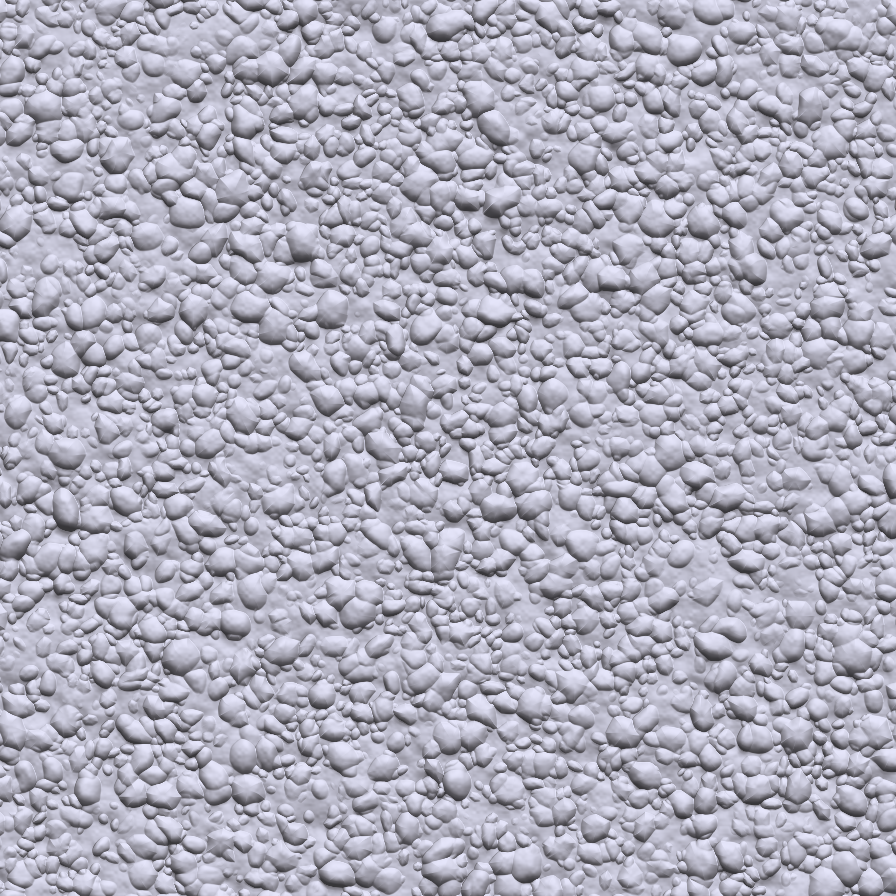
A Shadertoy shader for this texture:

```glsl
// Painted roughcast wall: angular pebbles of three sizes half sunk in a lumpy
// coat. The pebbles form a height field, lit from above through its slope,
// with short cast shadows that darken the crevices.

const vec3  LIGHT_DIR     = vec3(0.16, 0.70, 0.70);
const vec3  DARK_TINT     = vec3(1.00, 0.98, 1.05);
const vec3  PALE_TINT     = vec3(1.00, 1.00, 1.09);
const float SHADE_TONE    = 0.37;   // tone of faces turned from the light
const float LIGHT_GAIN    = 0.53;   // added tone of faces turned to it
const float SHADOW_DEPTH  = 0.42;
const float COARSE_CELLS  = 31.0;   // pebble cells across the canvas
const float MEDIUM_CELLS  = 45.0;
const float FINE_CELLS    = 76.0;
const float DOME_HEIGHT   = 0.50;   // pebble height relative to its radius
const float COAT_HEIGHT   = 0.008;
const float GRAIN_HEIGHT  = 0.0011;
const float WARP          = 0.007;
const float BLEND         = 0.0011; // paint fillet between pebbles
const float SLOPE_STEP    = 0.0011;

vec2 hash2(vec2 p) {
    vec2 k = vec2(dot(p, vec2(127.1, 311.7)), dot(p, vec2(269.5, 183.3)));
    return fract(sin(k) * 43758.5453);
}

// Smooth value noise, two independent channels
vec2 noise2(vec2 p) {
    vec2 i = floor(p), f = fract(p);
    f = f * f * (3.0 - 2.0 * f);
    vec2 low  = mix(hash2(i), hash2(i + vec2(1, 0)), f.x);
    vec2 high = mix(hash2(i + vec2(0, 1)), hash2(i + vec2(1, 1)), f.x);
    return mix(low, high, f.y);
}

float smoothMax(float a, float b, float k) {
    float h = max(k - abs(a - b), 0.0) / k;
    return max(a, b) + h * h * k * 0.25;
}

// Raises the surface by one layer of scattered pebbles
float addPebbles(float surface, vec2 p, float cells, float share, float seed) {
    vec2 g = p * cells, cell = floor(g);
    for (int y = -1; y <= 1; y++)
    for (int x = -1; x <= 1; x++) {
        vec2 id = cell + vec2(x, y);
        vec2 place = hash2(id + seed);
        vec2 form  = hash2(id + seed + 37.3);
        vec2 pose  = hash2(id + seed + 71.9);
        if (pose.y > share) continue;

        // Turned and stretched local position
        float radius = mix(0.38, 0.66, form.x);
        float angle = pose.x * 6.2832;
        float c = cos(angle), s = sin(angle);
        vec2 q = mat2(c, s, -s, c) * (g - id - 0.1 - 0.8 * place) / radius;
        q.y *= mix(1.0, 1.55, form.y);

        // Outline between round and hexagonal, with a tilted dome
        vec2 a = abs(q);
        float hexagon = max(a.x * 0.866 + a.y * 0.5, a.y);
        float d = mix(length(q), hexagon, 0.75 * fract(form.x * 7.0));
        float dome = 1.0 - d * d * d;
        float tilt = dot(q, place.yx - 0.5) * 0.55;
        float lift = (fract(form.y * 9.0) - 0.4) * 0.4;
        float top = (DOME_HEIGHT * dome + tilt + lift) * radius / cells;
        surface = smoothMax(surface, top, BLEND);
    }
    return surface;
}

float surfaceHeight(vec2 p) {
    vec2 w = p + WARP * (noise2(p * 52.0) - 0.5);
    float coat = COAT_HEIGHT * (noise2(w * 27.0 + 9.0).x - 0.45);
    coat += COAT_HEIGHT * 0.5 * (noise2(w * 64.0).y - 0.5);
    float h = addPebbles(coat, w, COARSE_CELLS, 0.55, 11.0);
    h = addPebbles(h, w, MEDIUM_CELLS, 0.65, 53.0);
    h = addPebbles(h, w, FINE_CELLS, 0.55, 97.0);
    h += GRAIN_HEIGHT * (noise2(p * 115.0).x - 0.5);
    return h + GRAIN_HEIGHT * 0.4 * (noise2(p * 240.0).y - 0.5);
}

void mainImage(out vec4 fragColor, in vec2 fragCoord) {
    vec2 p = fragCoord / iResolution.y;
    vec3 light = normalize(LIGHT_DIR);

    // Surface slope
    float h = surfaceHeight(p);
    float dx = surfaceHeight(p + vec2(SLOPE_STEP, 0.0)) - h;
    float dy = surfaceHeight(p + vec2(0.0, SLOPE_STEP)) - h;
    vec3 normal = normalize(vec3(-dx, -dy, SLOPE_STEP));
    float lambert = max(dot(normal, light), 0.0);

    // Soft shadow from taller neighbours towards the light
    vec2 toLight = normalize(light.xy);
    float blocked = 0.0;
    for (int i = 1; i <= 3; i++) {
        float reach = 0.0045 * float(i);
        float rise = surfaceHeight(p + toLight * reach) - h;
        blocked = max(blocked, rise / reach - 0.35);
    }
    float shadow = smoothstep(0.0, 1.3, blocked);

    float tone = (SHADE_TONE + LIGHT_GAIN * lambert) * (1.0 - SHADOW_DEPTH * shadow);
    vec3 tint = mix(DARK_TINT, PALE_TINT, smoothstep(0.3, 0.85, tone));
    fragColor = vec4(tone * tint, 1.0);
}
```
